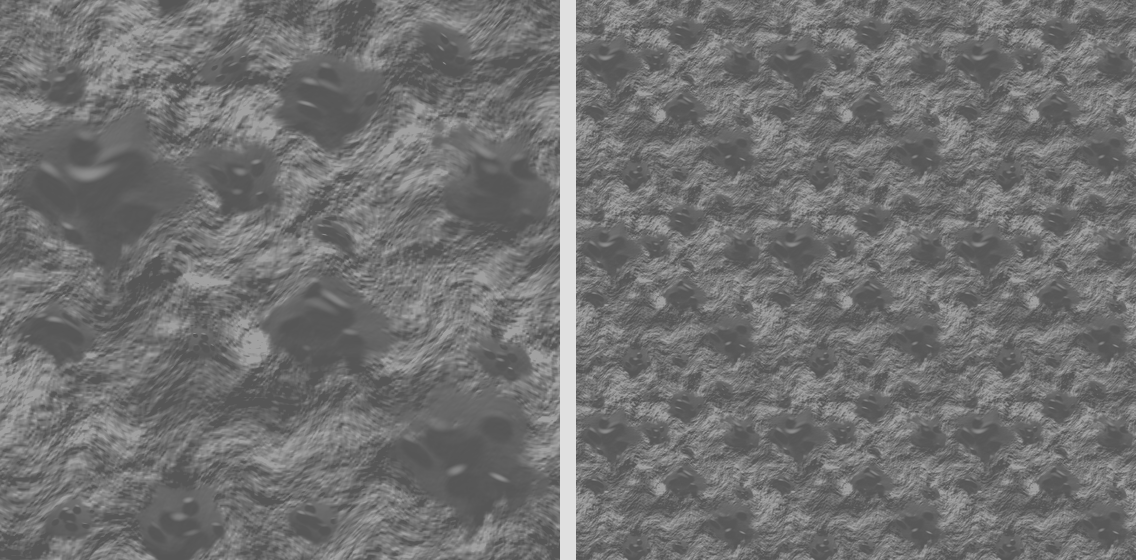
Left, the tile; right, the same tile 3 across and 3 down.
Reproduce this texture procedurally as a Shadertoy shader.

```glsl
// Weathered grey stone: a fine-grained rough crust lit from above, broken by
// smooth dark hollows that hold shadowed pits with small bright lips.
// Crust = slope of wrapped noise; hollows = jittered cells; warp = layered sines.

const float TAU = 6.2831853;
const float HOLLOW_CELLS = 4.0;
const int PITS_PER_HOLLOW = 6;
const vec2 LIGHT = vec2(-0.35, 0.94);
const float SHADOW_GREY = 0.337;
const float HOLLOW_GREY = 0.378;
const float CRUST_GREY = 0.462;
const float GLINT_GREY = 0.60;

vec2 hash2(vec2 cell, float seed) {
    vec3 q = fract((cell.xyx + seed) * vec3(0.1031, 0.1030, 0.0973));
    q += dot(q, q.yzx + 33.33);
    return fract((q.xx + q.yz) * q.zy);
}

// Value noise that wraps after a whole number of cells per axis.
float wrapNoise(vec2 uv, vec2 cells, float seed) {
    vec2 p = uv * cells;
    vec2 i = floor(p), f = p - i;
    f = f * f * f * (f * (f * 6.0 - 15.0) + 10.0);
    vec2 lo = mod(i, cells), hi = mod(i + 1.0, cells);
    float bottom = mix(hash2(lo, seed).x, hash2(vec2(hi.x, lo.y), seed).x, f.x);
    float top = mix(hash2(vec2(lo.x, hi.y), seed).x, hash2(hi, seed).x, f.x);
    return mix(bottom, top, f.y);
}

// Layered sines with whole periods bend the lattice out of sight.
vec2 warp(vec2 uv) {
    vec2 a = sin(TAU * (uv.yx * vec2(3.0, 4.0) + uv * vec2(2.0, 1.0)));
    vec2 b = sin(TAU * (uv.yx * vec2(8.0, 7.0) - uv * vec2(5.0, 3.0)) + 1.7);
    return uv + 0.012 * a + 0.006 * b;
}

// Every octave has equal slope, so grains of all sizes catch the light.
float crustHeight(vec2 uv) {
    float height = 0.0, cells = 11.0;
    for (int i = 0; i < 5; i++) {
        height += wrapNoise(uv, vec2(cells), cells) / cells;
        cells = cells * 2.0 + 1.0;
    }
    return height;
}

float slopeLight(vec2 uv, float reach) {
    return (crustHeight(uv) - crustHeight(uv + LIGHT * reach)) / reach;
}

// Pits spiral out from the middle; returns (shadow, glint) in hollow units.
vec2 pits(vec2 local, float turn) {
    vec2 found = vec2(0.0);
    for (int k = 0; k < PITS_PER_HOLLOW; k++) {
        float n = float(k);
        float angle = turn + 2.4 * n;
        vec2 centre = 0.3 * sqrt(n) * vec2(cos(angle), sin(angle));
        float radius = 0.33 - 0.035 * n;
        vec2 d = (local - centre) / radius;
        float shadow = smoothstep(1.15, 0.6, length(d));
        float lip = length((d - vec2(-0.25, 0.95)) * vec2(1.1, 2.2));
        float strength = fract(turn * 3.1 + n * 0.382);
        found = max(found, vec2(shadow, strength * smoothstep(0.9, 0.1, lip)));
    }
    return found;
}

// Returns (coverage, upward lean, pit shadow, glint).
vec4 hollows(vec2 uv, float ragged) {
    vec2 p = uv * HOLLOW_CELLS;
    vec2 base = floor(p);
    vec4 result = vec4(0.0);
    for (int y = -1; y <= 1; y++) {
        for (int x = -1; x <= 1; x++) {
            vec2 cell = base + vec2(x, y);
            vec2 id = mod(cell, HOLLOW_CELLS);
            vec2 rnd = hash2(id, 5.0);
            float rank = fract(0.618 * (id.x + HOLLOW_CELLS * id.y));
            float radius = mix(0.13, 0.66, rank * rank);
            vec2 local = (p - cell - mix(vec2(0.25), vec2(0.75), rnd)) / radius;
            local.y += 0.2 * local.x;
            local *= vec2(0.9, 1.1);
            float cover = smoothstep(1.1, 0.72, length(local) + ragged);
            vec2 pit = pits(local, TAU * rnd.y) * cover;
            result.x = max(result.x, cover);
            result.y += cover * local.y;
            result.zw = max(result.zw, pit);
        }
    }
    return result;
}

void mainImage(out vec4 fragColor, in vec2 fragCoord) {
    vec2 uv = warp(fragCoord / iResolution.xy);

    // Rough crust, brighter and harsher in broad horizontal drifts
    float drift = 0.6 * wrapNoise(uv, vec2(4.0, 7.0), 2.0)
                + 0.4 * wrapNoise(uv, vec2(13.0, 19.0), 3.0) - 0.5;
    float relief = slopeLight(uv, 0.002);
    float grey = CRUST_GREY + 0.24 * drift + relief * (0.08 + 0.07 * drift);

    // Smooth hollows with ragged borders
    float ragged = 0.55 * (wrapNoise(uv, vec2(17.0), 7.0) - 0.5)
                 + 0.30 * (wrapNoise(uv, vec2(53.0), 8.0) - 0.5);
    vec4 hollow = hollows(uv, ragged);
    float cloud = wrapNoise(uv, vec2(15.0), 9.0) - 0.5;
    float floorGrey = HOLLOW_GREY + 0.045 * hollow.y + 0.06 * cloud + 0.004 * relief;
    floorGrey = mix(floorGrey, SHADOW_GREY, hollow.z);
    floorGrey = mix(floorGrey, GLINT_GREY, 0.85 * hollow.w);
    grey = mix(grey, floorGrey, 0.96 * hollow.x);

    fragColor = vec4(vec3(clamp(grey, SHADOW_GREY, 0.63)), 1.0);
}
```
